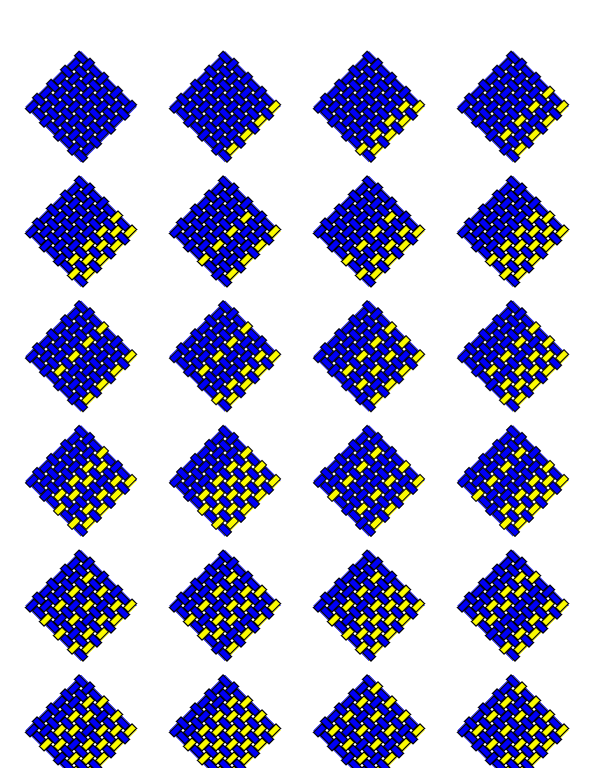
This pattern is drawn by a WebGL 1 fragment shader. Its source:

```glsl
precision highp float;

uniform vec2 u_resolution;

#define PANEL_COUNT vec2(4.0, 6.0)
#define PANEL_ORIGIN vec2(0.1055, 0.1390)
#define PANEL_SPACING vec2(0.1875, 0.1624)
#define STRANDS 8.0
#define STRAND_PITCH 0.0129
#define TILE_HALF_SIZE vec2(0.66, 0.38)
#define OUTLINE 0.115
#define SELVAGE 0.09
#define PAPER vec3(1.0)
#define INK vec3(0.0, 0.0, 0.02)
#define BLUE vec3(0.0, 0.0, 0.97)
#define YELLOW vec3(0.98, 0.98, 0.0)

// Two-colour strand orders, distinct under rotation and reflection.
float strandCode(vec2 panel) {
  vec4 row = vec4(0.0, 1.0, 3.0, 5.0);
  if (panel.y > 0.5) row = vec4(7.0, 9.0, 11.0, 15.0);
  if (panel.y > 1.5) row = vec4(17.0, 19.0, 21.0, 23.0);
  if (panel.y > 2.5) row = vec4(27.0, 31.0, 37.0, 39.0);
  if (panel.y > 3.5) row = vec4(43.0, 45.0, 47.0, 51.0);
  if (panel.y > 4.5) row = vec4(55.0, 63.0, 85.0, 87.0);
  vec4 column = vec4(equal(vec4(panel.x), vec4(0.0, 1.0, 2.0, 3.0)));
  return dot(row, column);
}

// Bit of the code that belongs to one rising strand.
float isYellow(float code, float strand) {
  float shifted = floor(code / exp2(strand) + 0.001);
  return step(0.5, mod(shifted, 2.0));
}

// One where the rising strand lies on top, zero where the falling one does.
float risingOnTop(vec2 cell) {
  return mod(cell.x + cell.y, 2.0);
}

float coverage(float distance, float pixel) {
  return clamp(0.5 - distance / pixel, 0.0, 1.0);
}

// Outlined visible part of the strand that is on top in a cell.
vec3 paintTile(vec3 color, vec2 grid, vec2 cell, float code, float pixel) {
  if (any(lessThan(cell, vec2(0.0))) || any(greaterThan(cell, vec2(STRANDS - 1.0)))) return color;
  float rising = risingOnTop(cell);
  vec2 offset = abs(grid - cell - 0.5);
  offset = mix(offset.yx, offset, rising) - TILE_HALF_SIZE;
  float edge = max(offset.x, offset.y);
  vec3 fill = mix(BLUE, YELLOW, rising * isYellow(code, cell.y));
  color = mix(color, INK, coverage(edge, pixel));
  return mix(color, fill, coverage(edge + OUTLINE, pixel));
}

// Thin coloured rim of the border strands, seen between the tile ends.
vec3 paintSelvage(vec3 color, vec2 grid, float code, float pixel) {
  vec2 centered = abs(grid - 0.5 * STRANDS);
  float edge = max(centered.x, centered.y) - 0.5 * STRANDS + 0.03;
  float rim = abs(edge + 0.5 * SELVAGE) - 0.5 * SELVAGE;
  float strand = clamp(floor(grid.y), 0.0, STRANDS - 1.0);
  float rising = step(centered.x, centered.y);
  vec3 fill = mix(BLUE, YELLOW, rising * isYellow(code, strand));
  return mix(color, fill, coverage(rim, pixel));
}

void main() {
  // Panels run left to right, then downward from the top.
  vec2 page = vec2(gl_FragCoord.x, u_resolution.y - gl_FragCoord.y) / u_resolution.y;
  vec2 panel = floor((page - PANEL_ORIGIN) / PANEL_SPACING + 0.5);
  panel = clamp(panel, vec2(0.0), PANEL_COUNT - 1.0);
  vec2 local = page - PANEL_ORIGIN - panel * PANEL_SPACING;
  local.y = -local.y;

  // Grid axes follow the rising and falling strands.
  vec2 grid = vec2(local.x + local.y, local.y - local.x) * 0.70711 / STRAND_PITCH + 0.5 * STRANDS;
  vec2 cell = floor(grid);
  float pixel = 1.0 / (u_resolution.y * STRAND_PITCH);
  float code = strandCode(panel);

  // A neighbouring tile can reach in only across its own strand's axis.
  vec2 side = sign(grid - cell - 0.5);
  vec2 neighbor = cell + side * mix(vec2(1.0, 0.0), vec2(0.0, 1.0), risingOnTop(cell));

  vec3 color = paintSelvage(PAPER, grid, code, pixel);
  color = paintTile(color, grid, neighbor, code, pixel);
  color = paintTile(color, grid, cell, code, pixel);
  gl_FragColor = vec4(color, 1.0);
}
```
